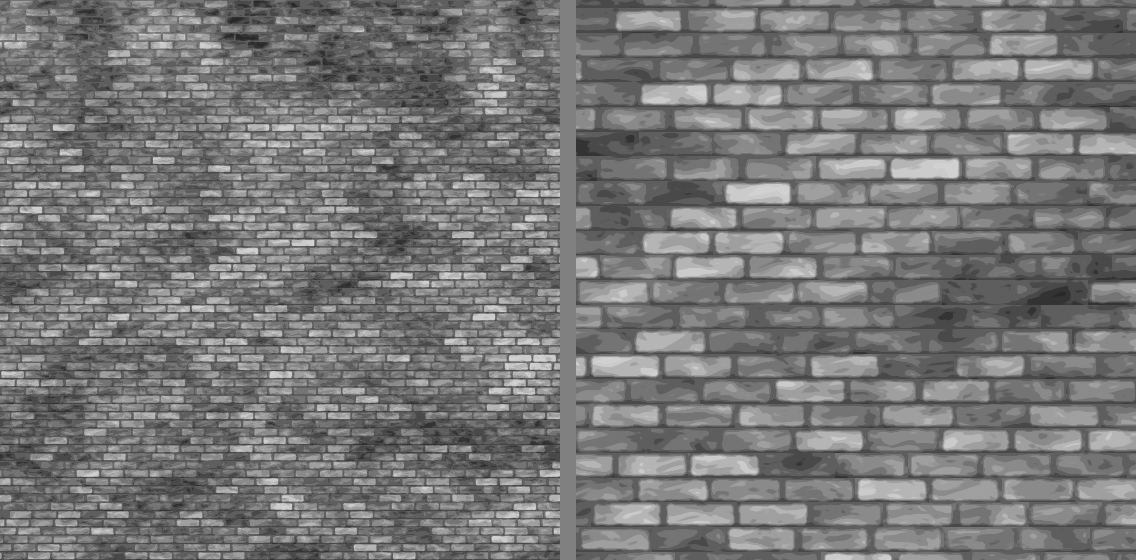
Left: the whole. Right: its middle third, enlarged.
This texture is drawn by a three.js fragment shader. Its source:

```glsl
// Weathered grey brick wall: 68 thin courses of about 23 bricks, each course shifted.
// Rounded-box bricks get a tone per brick, blotches and broad stains from gradient
// noise; the summed tone is then softly cut into a few flat greys.

#define BRICKS_ACROSS 23.0
#define COURSES 68.0
#define JOINT 0.10
#define CORNER 0.16
#define EDGE_SOFT 0.08
#define BRICK_TONE 0.435
#define MORTAR_TONE 0.375
#define BRICK_VARIATION 0.27
#define BLOTCH_STRENGTH 0.24
#define STAIN_STRENGTH 0.20
#define DARKEST_GREY 0.20
#define GREY_STEP 0.085

varying vec2 vUv;

float hash(vec2 p) {
  vec3 q = fract(vec3(p.xyx) * 0.1031);
  q += dot(q, q.yzx + 33.33);
  return fract((q.x + q.y) * q.z);
}

float gradientDot(vec2 corner, vec2 offset) {
  float angle = 6.28318 * hash(corner + 71.0);
  return dot(vec2(cos(angle), sin(angle)), offset);
}

// Gradient noise, roughly -0.7 to 0.7
float noise(vec2 p) {
  vec2 i = floor(p);
  vec2 f = p - i;
  vec2 u = f * f * f * (f * (f * 6.0 - 15.0) + 10.0);
  vec2 e = vec2(1.0, 0.0);
  float low = mix(gradientDot(i, f), gradientDot(i + e.xy, f - e.xy), u.x);
  float high = mix(gradientDot(i + e.yx, f - e.yx), gradientDot(i + e.xx, f - e.xx), u.x);
  return mix(low, high, u.y);
}

float fbm(vec2 p) {
  float sum = 0.0;
  float amplitude = 1.0;
  for (int k = 0; k < 3; k++) {
    sum += amplitude * noise(p);
    p = p * 2.03 + 17.3;
    amplitude *= 0.5;
  }
  return sum;
}

float roundedBox(vec2 p, vec2 halfSize, float radius) {
  vec2 q = abs(p) - halfSize + radius;
  return length(max(q, 0.0)) + min(max(q.x, q.y), 0.0) - radius;
}

// Flat greys with soft borders
float posterise(float tone) {
  float level = (tone - DARKEST_GREY) / GREY_STEP;
  float base = floor(level);
  return DARKEST_GREY + GREY_STEP * (base + smoothstep(0.36, 0.64, level - base));
}

void main() {
  // Brick layout, lengths in course heights
  float aspect = COURSES / BRICKS_ACROSS;
  vec2 wall = vUv * COURSES;
  float course = floor(wall.y);
  float shift = 0.5 * mod(course, 2.0) + 0.45 * (hash(vec2(course, 5.0)) - 0.5);
  float along = vUv.x * BRICKS_ACROSS + shift;
  vec2 id = vec2(floor(along), course);
  vec2 local = vec2((fract(along) - 0.5) * aspect, fract(wall.y) - 0.5);

  // Brick outline with slightly worn edges
  vec2 halfSize = vec2(0.5 * aspect, 0.5) - JOINT;
  halfSize.x -= 0.08 * hash(id + 3.0);
  float d = roundedBox(local, halfSize, CORNER) + 0.07 * noise(wall * 1.7);
  float brick = 1.0 - smoothstep(-EDGE_SOFT, EDGE_SOFT, d);

  // Broad stains, vertical streaks near the top, darker foot
  float top = smoothstep(0.70, 1.0, vUv.y);
  float stain = STAIN_STRENGTH * fbm(vUv * vec2(5.0, 7.0) + 4.0);
  float streak = top * (0.38 * noise(vUv * vec2(11.0, 3.0) + 30.0) - 0.10);
  float foot = -0.05 * (1.0 - smoothstep(0.05, 0.42, vUv.y));
  float weather = stain + streak + foot;

  // Mottling, stretched along the courses
  vec2 grain = wall * vec2(0.55, 1.25);
  grain += 0.5 * noise(wall * 0.6 + 50.0);
  float blotch = BLOTCH_STRENGTH * fbm(grain + 9.0 * hash(id));

  // Pale bricks are fewer and tend to sit in short runs
  float pale = hash(id + 19.0);
  float run = 0.12 * noise(vec2(id.x * 0.4, course * 3.7));
  float brickTone = BRICK_TONE + BRICK_VARIATION * pale * pale + run + weather + blotch;

  // Mortar, shaded beneath each brick and paler toward the top
  float shade = 0.08 * (1.0 - top) * smoothstep(0.25, 0.45, -local.y);
  float mortarTone = MORTAR_TONE + 0.06 * top + 0.35 * weather + 0.4 * blotch - shade;

  float grey = posterise(mix(mortarTone, brickTone, brick));
  gl_FragColor = vec4(vec3(clamp(grey, 0.16, 0.82)), 1.0);
}
```
